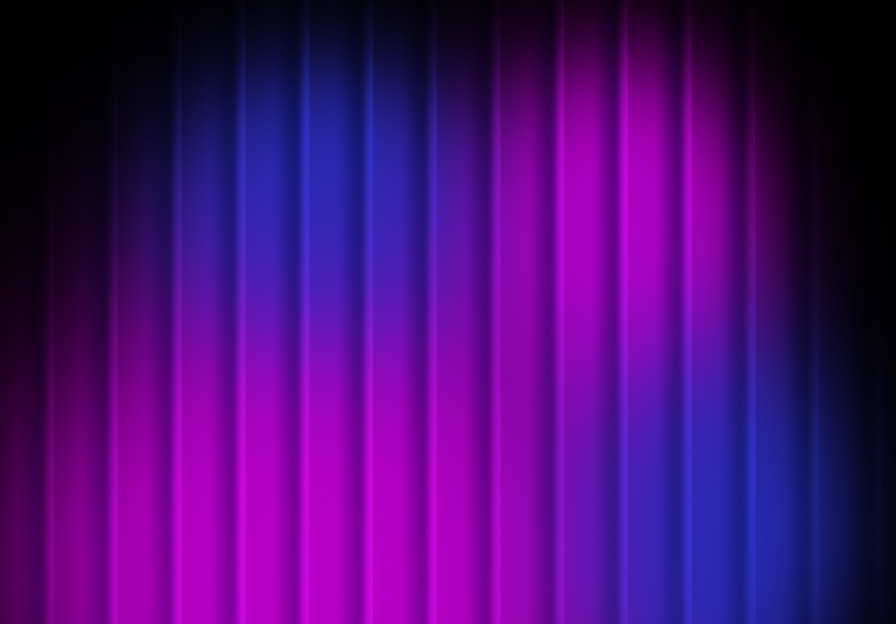
Reproduce this background procedurally as a Shadertoy shader.

```glsl
#define FLUTES 14.05
#define FIRST_EDGE 0.0612
#define MAGENTA vec3(0.72, 0.0, 0.78)
#define BLUE vec3(0.12, 0.18, 0.71)
#define EXPOSURE 3.0
#define FOLD_DEPTH 0.33
#define LIP_GAIN 0.11
#define LIP_SHIFT 0.02
#define GRAIN 0.006

float hash(vec2 p) {
    return fract(sin(dot(p, vec2(12.9898, 78.233))) * 43758.5453);
}

// Soft elliptical light, 1 at its centre
float glow(vec2 p, vec2 centre, vec2 radius) {
    vec2 d = (p - centre) / radius;
    return exp(-dot(d, d));
}

// Two magenta and two blue lights on black
vec3 lights(vec2 p) {
    float magentaLow = 1.35 * glow(p, vec2(0.35, 0.07), vec2(0.30, 0.44));
    float magentaHigh = glow(p, vec2(0.695, 0.65), vec2(0.145, 0.26));
    float blueHigh = glow(p, vec2(0.36, 0.65), vec2(0.165, 0.24));
    float blueLow = glow(p, vec2(0.785, 0.15), vec2(0.155, 0.32));

    float magenta = magentaLow + magentaHigh;
    float blue = blueHigh + blueLow;
    float magentaPart = pow(magenta, 1.25);
    float bluePart = pow(blue, 1.25);
    float hue = bluePart / (magentaPart + bluePart + 1e-5);
    float level = 1.0 - exp(-EXPOSURE * pow(magenta + blue, 1.7));
    return mix(MAGENTA, BLUE, hue) * level;
}

void mainImage(out vec4 fragColor, in vec2 fragCoord) {
    vec2 uv = fragCoord / iResolution.xy;

    // Position across one flute, with its sharp edge at 0
    float t = fract((uv.x - FIRST_EDGE) * FLUTES);
    float soft = 1.5 * FLUTES / iResolution.x;

    // Dark fold, then a bright lip that ends at the edge
    float fold = smoothstep(0.38, 0.77, t) * (1.0 - smoothstep(0.77, 0.95, t));
    float lip = smoothstep(0.77, 0.98, t) * (1.0 - smoothstep(1.0 - soft, 1.0, t));

    // The lip bends light up from below
    vec3 color = lights(uv - vec2(0.0, LIP_SHIFT * lip));
    float depth = FOLD_DEPTH * mix(0.75, 1.3, uv.y);
    color *= 1.0 - depth * fold * vec3(1.15, 0.9, 0.75);
    color *= 1.0 + LIP_GAIN * lip;
    color += vec3(0.01, 0.03, 0.03) * lip * dot(color, vec3(0.6));

    // Fine grain hides banding
    color += (hash(fragCoord) - 0.5) * GRAIN;
    fragColor = vec4(clamp(color, 0.0, 1.0), 1.0);
}
```
